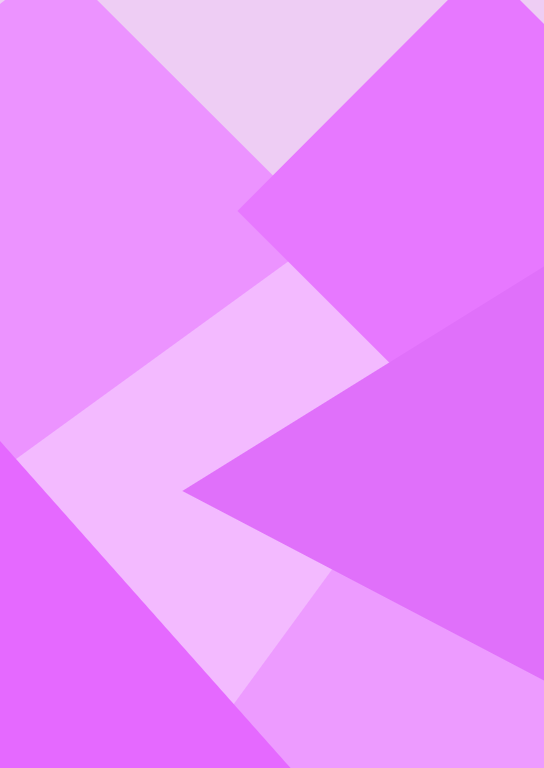
A WebGL 1 fragment shader for this background:

```glsl
precision highp float;

uniform vec2 u_resolution;

const vec3 PALE = vec3(0.933, 0.804, 0.957);
const vec3 ORCHID = vec3(0.925, 0.576, 1.0);
const vec3 BLUSH = vec3(0.953, 0.729, 1.0);
const vec3 LILAC = vec3(0.929, 0.608, 1.0);
const vec3 VIOLET = vec3(0.906, 0.471, 1.0);
const vec3 MAUVE = vec3(0.878, 0.439, 0.98);
const vec3 MAGENTA = vec3(0.898, 0.412, 1.0);

// Signed distance to the line a-b, positive on its left side
float leftOf(vec2 p, vec2 a, vec2 b) {
  vec2 along = normalize(b - a);
  return dot(p - a, vec2(-along.y, along.x));
}

// Paints a sheet of paper wherever its distance is positive
vec3 paint(vec3 below, vec3 sheet, float dist, float pixel) {
  return mix(below, sheet, clamp(0.5 + dist / pixel, 0.0, 1.0));
}

void main() {
  float pixel = 1.0 / u_resolution.y;
  vec2 p = gl_FragCoord.xy * pixel;

  // Upper left sheet with a clipped corner
  float upperLeft = min(leftOf(p, vec2(0.3548, 0.7721), vec2(0.1265, 1.0)),
                        leftOf(p, vec2(0.0065, 1.0), vec2(0.0, 0.9948)));

  // Central band and the sheet that ends it at the lower right
  float band = leftOf(p, vec2(0.3744, 0.6589), vec2(0.0209, 0.4023));
  float lowerRight = leftOf(p, vec2(0.4318, 0.2578), vec2(0.3053, 0.0846));

  // Tilted square at the upper right
  vec2 corner = vec2(0.3092, 0.7253);
  float square = min(leftOf(p, corner, vec2(0.5061, 0.5286)),
                     leftOf(p, vec2(0.5831, 1.0), corner));
  square = min(square, leftOf(p, vec2(0.707, 0.9701), vec2(0.677, 1.0)));

  // Wedge pointing left
  vec2 apex = vec2(0.2374, 0.3607);
  float wedge = min(leftOf(p, vec2(0.707, 0.6523), apex),
                    leftOf(p, apex, vec2(0.707, 0.1146)));

  // Lower left corner
  float lowerLeft = leftOf(p, vec2(0.3783, 0.0), vec2(0.0, 0.4258));

  // Stack from back to front
  vec3 color = paint(PALE, ORCHID, upperLeft, pixel);
  color = paint(color, BLUSH, band, pixel);
  color = paint(color, LILAC, lowerRight, pixel);
  color = paint(color, VIOLET, square, pixel);
  color = paint(color, MAUVE, wedge, pixel);
  color = paint(color, MAGENTA, lowerLeft, pixel);

  gl_FragColor = vec4(color, 1.0);
}
```
